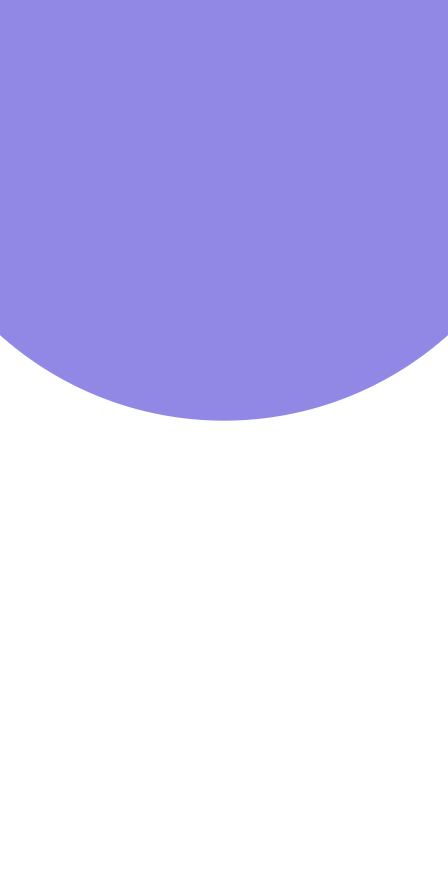
Give the GLSL for this background, as a Shadertoy shader.

```glsl
#define DISC_COLOR vec3(0.569, 0.533, 0.898)
#define PAGE_COLOR vec3(1.0)
#define DISC_CENTER vec2(0.5, 1.811)
#define DISC_RADIUS 0.75

float circleDistance(vec2 p, vec2 center, float radius) {
    return length(p - center) - radius;
}

void mainImage(out vec4 fragColor, in vec2 fragCoord) {
    // Canvas width is one unit; the height is two
    vec2 p = fragCoord / iResolution.xy * vec2(1.0, 2.0);
    float pixel = 1.0 / iResolution.x;

    // Large disc hanging from the top, with a smooth rim
    float d = circleDistance(p, DISC_CENTER, DISC_RADIUS);
    float coverage = clamp(0.5 - d / pixel, 0.0, 1.0);

    fragColor = vec4(mix(PAGE_COLOR, DISC_COLOR, coverage), 1.0);
}
```
